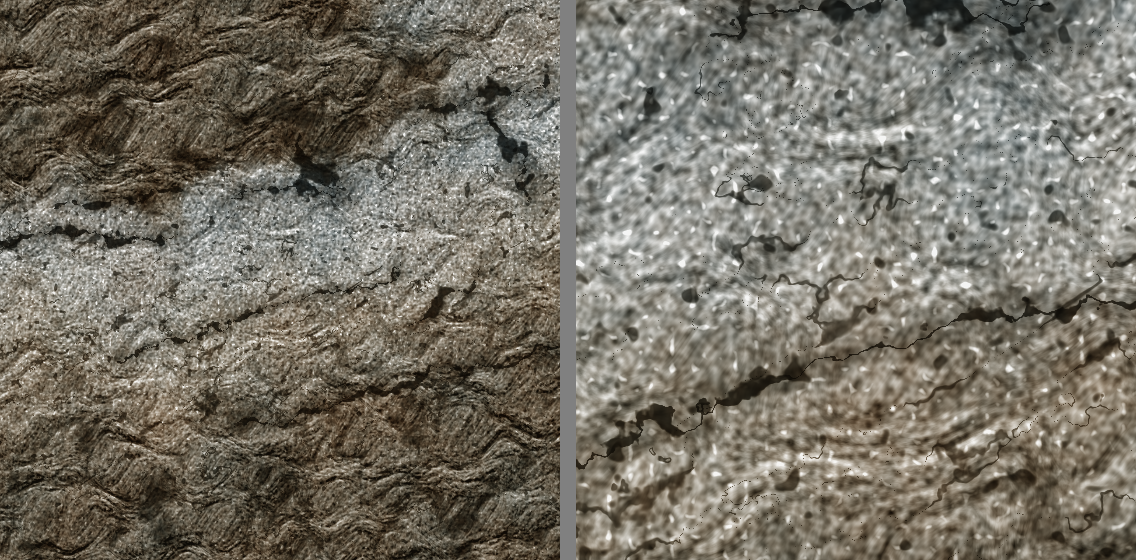
Left, the full canvas; right, a detail of the centre.
Write a Shadertoy shader that draws this texture.

```glsl
// Weathered rock face: a pale slab climbing to the right between dark brown ledges.
// Creased gradient noise gives a craggy height field lit from above, then broken
// crevices, pits and mineral grains are laid over a broad light-and-shade layout.

vec2 gradientAt(vec2 cell) {
    float angle = 6.2832 * fract(sin(dot(cell, vec2(127.1, 311.7))) * 43758.5);
    return vec2(cos(angle), sin(angle));
}

float noise(vec2 p) {
    vec2 i = floor(p), f = fract(p);
    vec2 u = f * f * f * (f * (f * 6.0 - 15.0) + 10.0);
    vec2 e = vec2(1.0, 0.0);
    float low = mix(dot(gradientAt(i), f), dot(gradientAt(i + e), f - e), u.x);
    float high = mix(dot(gradientAt(i + e.yx), f - e.yx), dot(gradientAt(i + 1.0), f - 1.0), u.x);
    return mix(low, high, u.y);
}

float fbm(vec2 p, int octaves) {
    float sum = 0.0, amplitude = 0.5;
    for (int i = 0; i < octaves; i++) {
        sum += amplitude * noise(p);
        p = mat2(1.6, 1.2, -1.2, 1.6) * p + 17.3;
        amplitude *= 0.54;
    }
    return sum;
}

// Coordinates along and across the sloping rock layers
vec2 strata(vec2 p) {
    return vec2(dot(p, vec2(0.95, 0.31)), dot(p, vec2(-0.31, 0.95)));
}

// Lumps of many sizes separated by sharp creases
float crags(vec2 p) {
    vec2 q = strata(p) * vec2(9.0, 12.0) + 0.5 * noise(p * 13.0);
    float sum = 0.0, amplitude = 0.5;
    for (int i = 0; i < 6; i++) {
        sum += amplitude * abs(noise(q));
        q = mat2(1.6, 1.2, -1.2, 1.6) * q + 9.7;
        amplitude *= 0.55;
    }
    return sum;
}

// Ragged, interrupted crevice from a to b: dark core inside a weak halo
float crevice(vec2 p, vec2 a, vec2 b, float width, float breakup) {
    vec2 d = b - a;
    float t = clamp(dot(p - a, d) / dot(d, d), 0.0, 1.0);
    float w = max(width * (0.35 + 0.65 * sin(3.1416 * t)) * breakup, 0.001);
    float distanceToLine = length(p - a - d * t);
    float core = 1.0 - smoothstep(0.4 * w, w, distanceToLine);
    float halo = 1.0 - smoothstep(0.0, 2.2 * width, distanceToLine);
    return max(core, 0.4 * halo);
}

float crevices(vec2 p) {
    vec4 ends[9] = vec4[9](
        vec4(0.40, 0.650, 0.61, 0.665), vec4(0.10, 0.635, 0.32, 0.65),
        vec4(0.53, 0.76, 0.60, 0.67), vec4(0.87, 0.80, 0.95, 0.65),
        vec4(0.74, 0.81, 0.97, 0.84), vec4(0.23, 0.365, 0.72, 0.52),
        vec4(0.42, 0.235, 1.00, 0.38), vec4(0.74, 0.41, 0.86, 0.52),
        vec4(0.00, 0.57, 0.33, 0.585));
    float widths[9] = float[9](0.02, 0.013, 0.036, 0.022, 0.022, 0.009, 0.011, 0.015, 0.011);
    vec2 ragged = p + 0.06 * vec2(fbm(p * 13.0, 6), fbm(p * 13.0 + 40.0, 6));
    ragged += 0.006 * vec2(noise(p * 85.0), noise(p * 85.0 + 20.0));
    float breakup = 0.65 + 2.2 * noise(p * 21.0) + 1.5 * noise(p * 58.0);
    float dark = 0.0;
    for (int i = 0; i < 9; i++)
        dark = max(dark, crevice(ragged, ends[i].xy, ends[i].zw, widths[i], breakup));
    return dark;
}

void mainImage(out vec4 fragColor, in vec2 fragCoord) {
    vec2 p = fragCoord / iResolution.y;
    vec2 layer = strata(p);

    // Broad layout: pale slab under a ledge, and a pale upper right corner
    float warp = fbm(p * 5.0 + 3.0, 6);
    float across = p.y - 0.5 - 0.22 * p.x * p.x + 0.2 * warp;
    float slab = (1.0 - smoothstep(0.09, 0.18, across)) * smoothstep(-0.44, -0.04, across);
    float corner = smoothstep(0.66, 0.86, p.x + 0.3 * warp) * smoothstep(0.68, 0.8, p.y);
    float lit = max(slab, 0.85 * corner);

    // Crags lit from above, with shaded creases
    float crag = crags(p);
    float relief = crag - crags(p + vec2(-0.001, 0.003));
    float tone = 0.29 + 0.28 * lit + relief * mix(3.6, 2.6, lit);
    tone += 0.2 * fbm(layer * vec2(7.0, 10.0) + 8.0, 6);
    float crease = 1.0 - smoothstep(0.08, 0.17, crag);

    // Mineral grains and bright flecks
    float grain = noise(p * 215.0) + 0.8 * noise(p * 120.0 + 5.0);
    tone += grain * (0.22 + 0.12 * lit);
    tone += 0.42 * smoothstep(0.28, 0.55, noise(p * 160.0 + 31.0)) * (0.6 + 0.4 * lit);

    // Hollows in the dark rock, short layer cracks, pits and large crevices
    float hollow = smoothstep(0.1, 0.3, fbm(p * vec2(9.0, 12.0) + 60.0, 7)) * (1.0 - 0.8 * lit);
    float seam = abs(noise(layer * vec2(5.0, 17.0) + 23.0 + 0.8 * fbm(p * 35.0, 4)));
    float seamWidth = 0.05 * smoothstep(0.05, 0.4, noise(p * 15.0 + 70.0)) + 0.001;
    float crack = 1.0 - smoothstep(0.4 * seamWidth, 1.6 * seamWidth, seam);
    float pit = smoothstep(0.36, 0.52, 0.8 * noise(p * 46.0 + 12.0) + 0.6 * noise(p * 105.0));
    tone *= 1.0 - 0.45 * crease * (1.0 - 0.6 * lit);
    tone *= 1.0 - 0.6 * hollow;
    tone *= 1.0 - 0.6 * crack;
    tone *= 1.0 - 0.65 * pit;
    tone *= 1.0 - 0.85 * crevices(p);
    tone = clamp(0.035 + 0.96 * tone, 0.04, 0.96);

    // Per-channel gamma tints the stone: warm brown, cool slab, pink and ochre stains
    float cool = lit * smoothstep(-0.16, 0.06, across) + 0.25 * noise(p * 7.0 + 90.0);
    float stain = fbm(p * 6.0 + 51.0, 4) + 0.3 * noise(p * 95.0);
    vec3 gamma = vec3(0.9, 1.0, 1.2);
    gamma += cool * vec3(0.09, -0.02, -0.15);
    gamma += stain * vec3(-0.12, 0.08, 0.25);
    fragColor = vec4(pow(vec3(tone), gamma), 1.0);
}
```
